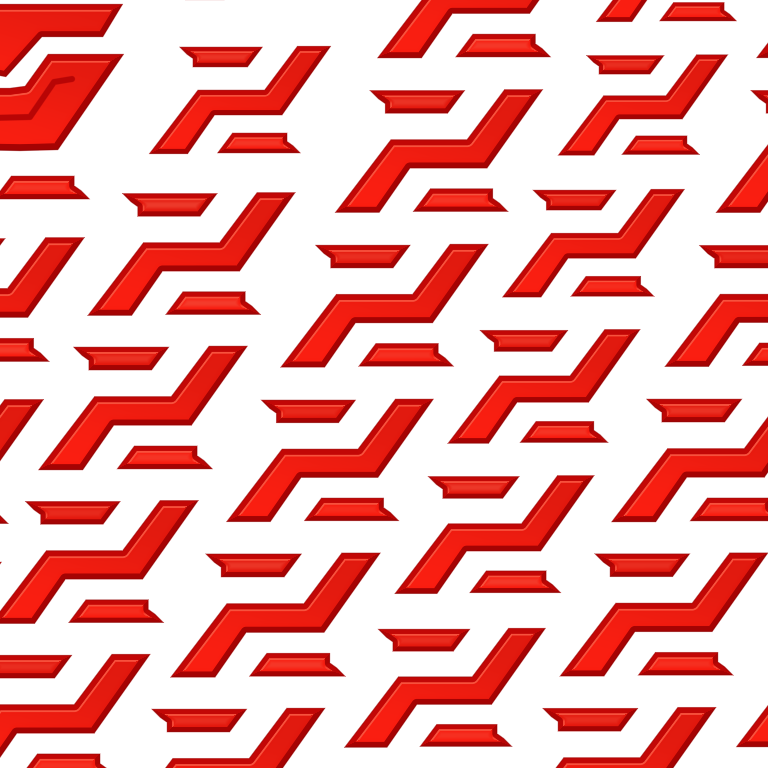
Reproduce this pattern procedurally as a WebGL 2 fragment shader.

```glsl
#version 300 es
precision highp float;
// Slanted rows of bevelled red zigzags, each flanked by two notched bars, on white.
uniform vec2 u_resolution;
out vec4 outColor;

// Outlines around the centre of a motif, y pointing down
const vec2 ZIGZAG[8] = vec2[8](
  vec2(108, -64), vec2(68, -64), vec2(29, -12), vec2(-50, -12),
  vec2(-108, 64), vec2(-62, 64), vec2(-30, 18), vec2(50, 18));
const vec2 BAR[8] = vec2[8](
  vec2(-72, -63), vec2(-22, -63), vec2(27, -63), vec2(9, -39),
  vec2(-24, -39), vec2(-56, -39), vec2(-56, -49), vec2(-63, -54));
const vec2 HOOK[8] = vec2[8](
  vec2(-10, 4), vec2(123, 4), vec2(103, 37), vec2(42, 37),
  vec2(6, 77), vec2(-10, 74), vec2(-30, 50), vec2(-30, 20));
const vec2 BLOCK[8] = vec2[8](
  vec2(48, 54), vec2(124, 54), vec2(58, 150), vec2(20, 151),
  vec2(-30, 150), vec2(-30, 88), vec2(10, 88), vec2(25, 86));

// Columns: position of row 0 (xy) and step to the next row (zw)
const vec4 COLUMN[6] = vec4[6](
  vec4(20, 138, -41, 162), vec4(240, 100, -48.5, 154),
  vec4(439, 151, -54.5, 154.7), vec4(643, 105, -49.5, 145.7),
  vec4(820, 151, -52, 154.5), vec4(1034, 105, -49.5, 145.7));
// Columns: shrinkage at the top, its decay per row, upward bow
const vec3 TAPER[6] = vec3[6](
  vec3(0), vec3(0.13, 3, 0), vec3(0.01, 1, 0),
  vec3(0.18, 0.6, 2.5), vec3(0.01, 1, 0), vec3(0.18, 0.6, 2.5));

float hash(vec2 p) {
  vec3 q = fract(vec3(p.xyx) * 0.1031);
  q += dot(q, q.yzx + 33.33);
  return fract((q.x + q.y) * q.z);
}

float segment(vec2 p, vec2 a, vec2 b) {
  vec2 e = b - a;
  return length(p - a - e * clamp(dot(p - a, e) / dot(e, e), 0.0, 1.0));
}

// Signed distance to a polygon (x) and the direction to its nearest edge (yz)
vec3 polygon(vec2 p, vec2 v[8]) {
  float best = 1e9, side = 1.0;
  vec2 nearest = vec2(0, 1);
  for (int i = 0, k = 7; i < 8; k = i++) {
    vec2 e = v[k] - v[i], w = p - v[i];
    vec2 b = w - e * clamp(dot(w, e) / dot(e, e), 0.0, 1.0);
    if (dot(b, b) < best) { best = dot(b, b); nearest = -b; }
    bvec3 c = bvec3(p.y >= v[i].y, p.y < v[k].y, e.x * w.y > e.y * w.x);
    if (all(c) || !any(c)) side = -side;
  }
  float d = sqrt(best);
  return vec3(side * d, nearest / max(d, 1e-4));
}

// Paints a raised shape: dark rim, lit face, fine highlight where they meet
vec3 bevel(vec3 under, vec3 shape, vec2 p, float rim, float glow, float px) {
  float depth = -shape.x;
  float light = dot(shape.yz, vec2(-0.5, -0.866));
  vec3 rimColor = mix(vec3(0.64, 0.01, 0.01), vec3(0.77, 0.03, 0.025), 0.5 + 0.5 * light);
  rimColor *= 1.0 - 0.12 * (1.0 - smoothstep(0.0, 2.0, depth));
  float sheen = smoothstep(-70.0, 70.0, p.y - 0.3 * p.x);
  vec3 face = mix(vec3(0.88, 0.09, 0.05), vec3(0.98, 0.11, 0.06), sheen);
  face = mix(face, vec3(0.95, 0.30, 0.23), glow * smoothstep(rim, rim + 6.0, depth));
  float crease = 1.0 - smoothstep(0.4, 0.9 + px, abs(depth - rim - 0.6));
  face = mix(face, vec3(0.97, 0.32, 0.24), crease * smoothstep(-0.2, 0.7, light));
  vec3 color = mix(rimColor, face, smoothstep(rim - px, rim + px * 0.5, depth));
  return mix(under, color, smoothstep(-px, px, depth));
}

void main() {
  // Layout grid of 768 units over the canvas, y down
  vec2 uv = gl_FragCoord.xy / u_resolution;
  vec2 p = vec2(uv.x, 1.0 - uv.y) * 768.0;
  float px = 0.8 * 768.0 / min(u_resolution.x, u_resolution.y);
  vec3 color = vec3(1);

  for (int c = 0; c < 6; c++) {
    for (int r = -1; r < 5; r++) {
      if (c == 0 && r < 0) continue;
      float row = float(r);
      vec2 center = COLUMN[c].xy + row * COLUMN[c].zw;
      center -= vec2(r < 0 ? 12.0 : 0.0, TAPER[c].z * row * (4.0 - row));
      float vary = hash(vec2(float(c) + 3.0, row + 7.0)) - 0.5;
      float size = 0.97 - TAPER[c].x * exp2(-TAPER[c].y * max(row, 0.0)) + 0.02 * vary;
      vec2 q = (p - center) / size;
      if (abs(q.x) > 112.0 || abs(q.y) > 68.0) continue;
      float w = px / size;
      float glow = 0.45 + 0.4 * vary;
      // The corner motif keeps only its lower bar
      if (c > 0 || r > 0) {
        color = bevel(color, polygon(q, ZIGZAG), q, 6.3, 0.05, w);
        color = bevel(color, polygon(q, BAR), q, 5.5, glow, w);
      }
      vec3 lower = polygon(-q, BAR);
      color = bevel(color, vec3(lower.x, -lower.yz), q, 5.5, glow, w);
    }
  }

  // Top left corner: a hook above a grooved block
  if (p.x < 130.0 && p.y < 156.0) {
    color = bevel(color, polygon(p, HOOK), p - vec2(50, 40), 6.0, 0.05, px);
    color = bevel(color, polygon(p, BLOCK), p - vec2(50, 100), 7.0, 0.05, px);
    float groove = min(segment(p, vec2(72, 79), vec2(54, 82)), segment(p, vec2(54, 82), vec2(30, 117)));
    groove = min(groove, segment(p, vec2(30, 117), vec2(-10, 118)));
    color = mix(color, vec3(0.72, 0.02, 0.02), 1.0 - smoothstep(3.0 - px, 3.0 + px, groove));
  }
  outColor = vec4(color, 1);
}
```
